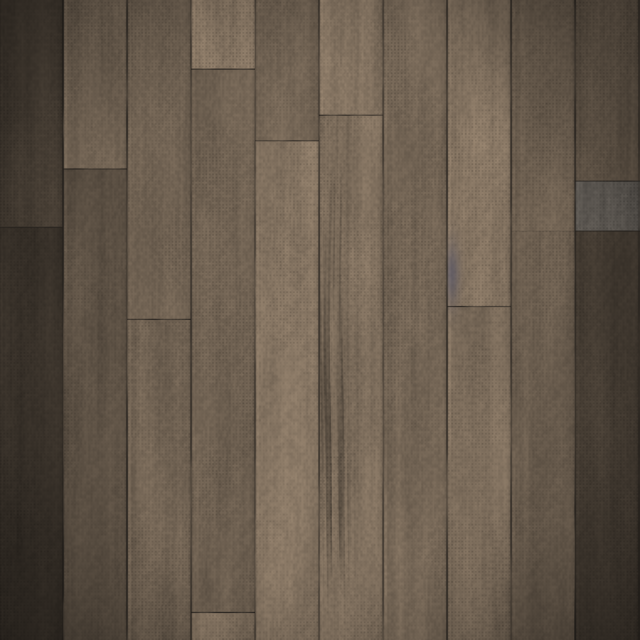
Give the GLSL for this texture, as a Shadertoy shader.

```glsl
const int COLUMNS = 10;
const float SHIFT = 0.0015;        // sideways offset of the seams
const float SEAM_HALF = 0.0010;    // half width of the long seams
const float JOINT_HALF = 0.0009;   // half width of the end joints
const float BEVEL = 0.004;         // reach of the worn edge
const float WEAVE_COUNT = 190.0;   // fine cross-hatch cells per side
const float WEAVE_DEPTH = 0.09;
const float GRAIN_DEPTH = 0.20;
const float PORE_DEPTH = 0.12;
const float MOTTLE_DEPTH = 0.26;
const float STREAK_DEPTH = 0.36;
const float VIGNETTE = 0.40;
const vec3 WOOD = vec3(1.0, 0.874, 0.736);
const vec3 GREY_WOOD = vec3(0.96, 0.91, 0.85);
const vec3 SEAM_COLOR = vec3(0.14, 0.125, 0.11);
const vec3 STAIN_COLOR = vec3(0.34, 0.34, 0.42);
const vec2 STAIN_POS = vec2(0.706, 0.572);
const vec2 STAIN_SIZE = vec2(0.011, 0.045);

// Heights of the lower and upper end joint in each column
const vec2 CUTS[COLUMNS] = vec2[COLUMNS](
    vec2(-1.0, 0.645), vec2(-1.0, 0.736), vec2(-1.0, 0.501), vec2(0.043, 0.892),
    vec2(-1.0, 0.780), vec2(-1.0, 0.820), vec2(-1.0, 2.0), vec2(-1.0, 0.521),
    vec2(-1.0, 0.639), vec2(0.639, 0.717));

// Brightness of the bottom, middle and top plank in each column
const vec3 TONES[COLUMNS] = vec3[COLUMNS](
    vec3(0.0, 0.24, 0.28), vec3(0.0, 0.37, 0.45), vec3(0.0, 0.455, 0.44),
    vec3(0.52, 0.445, 0.56), vec3(0.0, 0.52, 0.45), vec3(0.0, 0.51, 0.53),
    vec3(0.0, 0.47, 0.465), vec3(0.0, 0.475, 0.50), vec3(0.0, 0.42, 0.43),
    vec3(0.28, 0.39, 0.40));

float hash(vec2 p) {
    return fract(sin(dot(p, vec2(127.1, 311.7))) * 43758.55);
}

float noise(vec2 p) {
    vec2 i = floor(p), f = fract(p);
    f = f * f * (3.0 - 2.0 * f);
    return mix(mix(hash(i), hash(i + vec2(1, 0)), f.x),
               mix(hash(i + vec2(0, 1)), hash(i + vec2(1, 1)), f.x), f.y);
}

float fbm(vec2 p) {
    float sum = 0.0, amp = 0.5;
    for (int i = 0; i < 4; i++) {
        sum += amp * noise(p);
        p = p * 2.03 + 17.3;
        amp *= 0.5;
    }
    return sum / 0.9375;
}

float line(float d, float halfWidth, float aa) {
    return 1.0 - smoothstep(halfWidth - aa, halfWidth + aa, abs(d));
}

void mainImage(out vec4 fragColor, in vec2 fragCoord) {
    vec2 uv = fragCoord / iResolution.xy;
    float aa = 0.8 / iResolution.y;

    // Column and plank
    float x = (uv.x + SHIFT) * float(COLUMNS);
    int col = clamp(int(floor(x)), 0, COLUMNS - 1);
    float across = x - float(col);
    vec2 cut = CUTS[col];
    vec3 tones = TONES[col];
    int row = int(step(cut.x, uv.y) + step(cut.y, uv.y));
    float tone = row == 0 ? tones.x : (row == 1 ? tones.y : tones.z);
    vec2 id = vec2(float(col), float(row));
    vec2 q = uv + 7.0 * vec2(hash(id), hash(id + 31.0));

    // Mottling, lengthwise grain and pores
    float mottle = fbm(q * vec2(17.0, 4.5)) - 0.5;
    float grain = fbm(q * vec2(85.0, 3.0)) - 0.5;
    float pores = noise(q * vec2(300.0, 190.0)) - 0.5;
    float shade = 1.0 + MOTTLE_DEPTH * mottle + GRAIN_DEPTH * grain + PORE_DEPTH * pores;

    // Broken cross-hatch, stronger in patches
    vec2 w = sin(uv * WEAVE_COUNT * 6.2832);
    float patchy = smoothstep(0.3, 0.7, fbm(q * vec2(12.0, 8.0) + 5.0));
    float dashes = noise(q * vec2(60.0, 190.0)) + 0.4;
    shade -= WEAVE_DEPTH * mix(0.3, 1.0, patchy) * dashes
           * (0.4 * w.x * w.y + 0.3 * w.x + 0.3 * w.y);

    // Fine dark weathered streaks in the sixth column
    float streakPlank = float(col == 5 && row == 1);
    float wander = across + 0.10 * (noise(vec2(2.0, uv.y * 4.0)) - 0.5);
    float fine = noise(vec2(wander * 30.0, uv.y * 5.0));
    float broad = noise(vec2(wander * 12.0, uv.y * 3.0));
    float streaks = smoothstep(0.35, 0.85, 0.65 * fine + 0.35 * broad);
    float band = exp(-pow((wander - 0.22) / 0.24, 2.0));
    float fade = mix(0.55, 1.0, smoothstep(0.65, 0.35, uv.y)) * smoothstep(-0.1, 0.15, uv.y);
    shade -= STREAK_DEPTH * streakPlank * band * fade * (streaks + 0.25 * broad);

    bool greyBlock = col == COLUMNS - 1 && row == 1;
    vec3 color = tone * shade * (greyBlock ? GREY_WOOD : WOOD);

    // Bluish stain beside a seam
    vec2 s = (uv - STAIN_POS) / STAIN_SIZE;
    color = mix(color, STAIN_COLOR, 0.6 * exp(-dot(s, s)) * float(col == 7));

    // Worn edges, then broken seams and end joints
    float side = min(across, 1.0 - across) / float(COLUMNS);
    float seamId = floor(x + 0.5);
    float wear = fbm(vec2(seamId * 9.7, uv.y * 9.0));
    color *= 1.0 + 0.20 * wear * exp(-pow((across / float(COLUMNS) - BEVEL) / 0.002, 2.0));
    color *= 1.0 - 0.15 * exp(-abs(side) / BEVEL);
    float seam = line(side, SEAM_HALF * mix(0.7, 1.3, hash(vec2(seamId, 4.0))), aa);
    color = mix(color, SEAM_COLOR, seam * mix(0.3, 0.95, smoothstep(0.25, 0.65, wear)));
    vec2 ends = uv.y - cut;
    float joint = max(line(ends.x, JOINT_HALF, aa), line(ends.y, JOINT_HALF, aa));
    float chip = mix(0.5, 0.95, noise(vec2(uv.x * 50.0, float(col))));
    color = mix(color, SEAM_COLOR, joint * (col == 8 ? 0.15 : chip));

    // Darkening towards the corners
    color *= 1.0 - VIGNETTE * smoothstep(0.36, 0.78, length(uv - 0.5));
    fragColor = vec4(color, 1.0);
}
```
